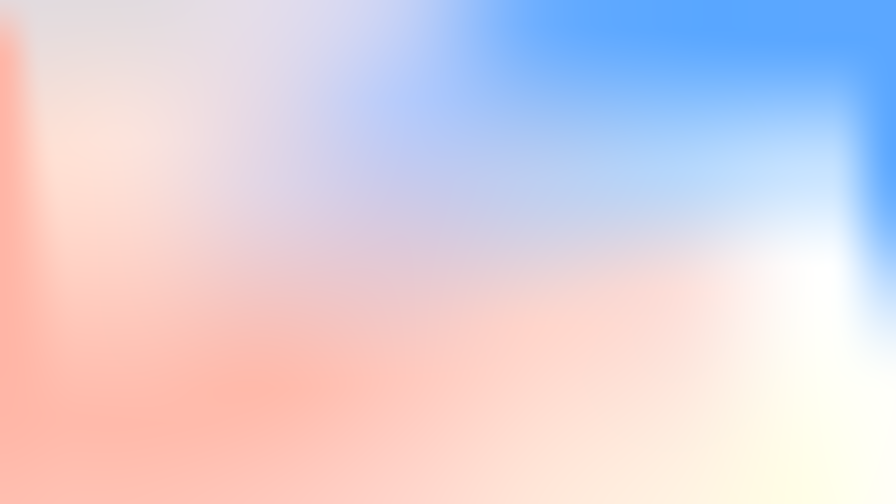
Write a Shadertoy shader that draws this background.

```glsl
const vec3 MIST       = vec3(0.885, 0.860, 0.875);
const vec3 LILAC_MIST = vec3(0.890, 0.865, 0.920);
const vec3 PEACH      = vec3(1.000, 0.875, 0.820);
const vec3 CREAM      = vec3(0.985, 0.890, 0.865);
const vec3 CORAL      = vec3(1.000, 0.730, 0.670);
const vec3 DEEP_CORAL = vec3(1.000, 0.710, 0.650);
const vec3 SALMON     = vec3(1.000, 0.760, 0.705);
const vec3 ROSE       = vec3(1.000, 0.785, 0.740);
const vec3 BLUSH      = vec3(1.000, 0.835, 0.795);
const vec3 SHELL      = vec3(0.990, 0.870, 0.848);
const vec3 LAVENDER   = vec3(0.880, 0.835, 0.900);
const vec3 PERIWINKLE = vec3(0.710, 0.795, 0.985);
const vec3 PALE_VIOLET = vec3(0.770, 0.820, 0.965);
const vec3 HAZE       = vec3(0.740, 0.810, 0.945);
const vec3 PALE_SKY   = vec3(0.710, 0.840, 0.985);
const vec3 ICE        = vec3(0.780, 0.890, 1.000);
const vec3 SKY        = vec3(0.430, 0.685, 1.000);
const vec3 BLUE       = vec3(0.355, 0.655, 1.000);
const vec3 WHITE      = vec3(0.998, 0.995, 0.992);
const vec3 IVORY      = vec3(1.000, 0.950, 0.885);
const vec3 LEMON      = vec3(1.000, 0.995, 0.905);

const int   COLUMNS = 8;
const float COLUMN_SPACING = 0.15;
const float STOP_SOFTNESS = 0.5;
const vec2  LEFT_GLOW_WIDTH = vec2(0.045, 0.090);  // at the top, lower down
const float RIGHT_GLOW_START = 0.925;
const vec2  RIGHT_GLOW_FADE = vec2(0.28, 0.78);

// Eased step between two colour stops
float easeStop(float a, float b, float x) {
    float t = clamp((x - a) / (b - a), 0.0, 1.0);
    return mix(t, t * t * (3.0 - 2.0 * t), STOP_SOFTNESS);
}

// Four colours at four increasing depths
vec3 ramp(float depth, vec4 stops, vec3 a, vec3 b, vec3 c, vec3 d) {
    vec3 color = mix(a, b, easeStop(stops.x, stops.y, depth));
    color = mix(color, c, easeStop(stops.y, stops.z, depth));
    return mix(color, d, easeStop(stops.z, stops.w, depth));
}

// Cubic interpolation weight for a distance in columns
float cubicWeight(float d) {
    d = abs(d);
    if (d < 1.0) return (1.5 * d - 2.5) * d * d + 1.0;
    if (d < 2.0) return ((-0.5 * d + 2.5) * d - 4.0) * d + 2.0;
    return 0.0;
}

// Vertical ramps blended smoothly from left to right
vec3 gradientMesh(float across, float depth) {
    vec3 columns[COLUMNS];
    columns[0] = ramp(depth, vec4(0.00, 0.32, 0.82, 1.0), MIST, PEACH, CORAL, SALMON);
    columns[1] = ramp(depth, vec4(0.00, 0.28, 0.84, 1.0), MIST, CREAM, CORAL, SALMON);
    columns[2] = ramp(depth, vec4(0.00, 0.36, 0.77, 1.0), LILAC_MIST, LAVENDER, CORAL, ROSE);
    columns[3] = ramp(depth, vec4(0.00, 0.20, 0.75, 1.0), PALE_VIOLET, PERIWINKLE, ROSE, BLUSH);
    columns[4] = ramp(depth, vec4(0.05, 0.36, 0.65, 1.0), SKY, HAZE, BLUSH, mix(BLUSH, IVORY, 0.6));
    columns[5] = ramp(depth, vec4(0.06, 0.34, 0.58, 1.0), BLUE, PALE_SKY, SHELL, IVORY);
    columns[6] = ramp(depth, vec4(0.08, 0.34, 0.53, 1.0), BLUE, ICE, WHITE, LEMON);
    columns[7] = ramp(depth, vec4(0.08, 0.36, 0.56, 1.0), BLUE, ICE, WHITE, WHITE);

    vec3 sum = vec3(0.0);
    float total = 0.0;
    for (int i = 0; i < COLUMNS; i++) {
        float weight = cubicWeight(across / COLUMN_SPACING - float(i));
        sum += columns[i] * weight;
        total += weight;
    }
    return sum / total;
}

void mainImage(out vec4 fragColor, in vec2 fragCoord) {
    vec2 uv = fragCoord / iResolution.xy;
    float depth = 1.0 - uv.y;
    vec3 color = gradientMesh(uv.x, depth);

    // Coral glow along the left side
    float leftWidth = mix(LEFT_GLOW_WIDTH.x, LEFT_GLOW_WIDTH.y, smoothstep(0.0, 0.7, depth));
    float leftGlow = (1.0 - smoothstep(0.0, leftWidth, uv.x)) * smoothstep(-0.03, 0.13, depth);
    leftGlow *= 1.0 - 0.7 * smoothstep(0.7, 1.0, depth);
    color = mix(color, DEEP_CORAL, leftGlow);

    // Blue glow down the right side
    float rightGlow = smoothstep(RIGHT_GLOW_START, 1.0, uv.x);
    rightGlow *= 1.0 - smoothstep(RIGHT_GLOW_FADE.x, RIGHT_GLOW_FADE.y, depth);
    color = mix(color, BLUE, rightGlow);

    fragColor = vec4(clamp(color, 0.0, 1.0), 1.0);
}
```
